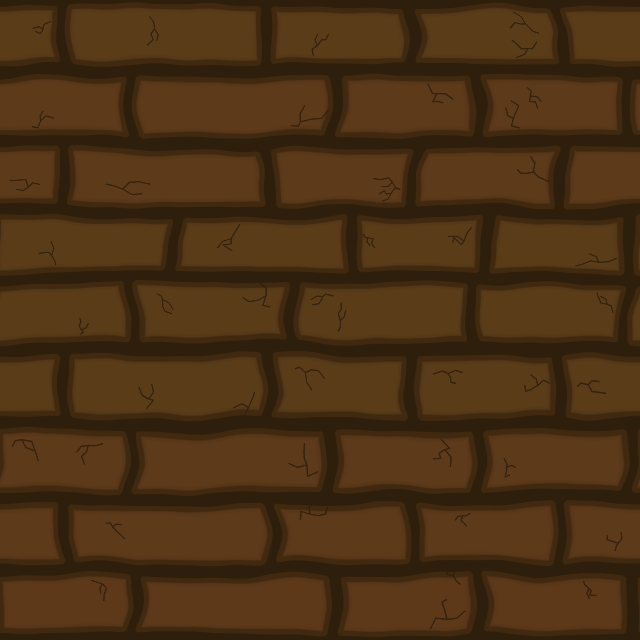
Write a three.js fragment shader that draws this texture.

```glsl
// Cartoon brick wall: wobbly brown bricks with darker rims, deep mortar and fine cracks.
#define ROWS 9.0
#define BRICKS 4
#define WIDE_BRICK 0.320
#define MORTAR vec2(0.0078, 0.0092)
#define RIM 0.0085
#define CORNER 0.006
#define WOBBLE vec2(0.022, 0.011)
#define CRACK_WIDTH 0.0018
#define BRICK_COLOR vec3(0.36, 0.23, 0.10)
#define RIM_COLOR vec3(0.25, 0.16, 0.06)
#define MORTAR_COLOR vec3(0.18, 0.12, 0.05)

varying vec2 vUv;

float hash(vec2 p) {
  vec3 q = fract(p.xyx * vec3(0.1031, 0.1030, 0.0973));
  q += dot(q, q.yzx + 33.33);
  return fract((q.x + q.y) * q.z);
}

// Value noise centred on zero that wraps after a whole number of cells.
float wrapNoise(vec2 uv, vec2 cells, float seed) {
  vec2 p = uv * cells, i = floor(p), f = fract(p);
  f = f * f * (3.0 - 2.0 * f);
  vec2 lo = mod(i, cells) + seed, hi = mod(i + 1.0, cells) + seed;
  return mix(mix(hash(lo), hash(vec2(hi.x, lo.y)), f.x),
             mix(hash(vec2(lo.x, hi.y)), hash(hi), f.x), f.y) - 0.5;
}

float roundBox(vec2 p, vec2 extent, float radius) {
  vec2 q = abs(p) - extent + radius;
  return length(max(q, 0.0)) + min(max(q.x, q.y), 0.0) - radius;
}

float segment(vec2 p, vec2 a, vec2 b) {
  vec2 pa = p - a, ba = b - a;
  return length(pa - ba * clamp(dot(pa, ba) / dot(ba, ba), 0.0, 1.0));
}

vec2 polar(float angle) { return vec2(cos(angle), sin(angle)); }

// Position of a vertical joint; the two middle rows break the regular bond.
float joint(float row, float i) {
  float odd = mod(row + step(4.0, row), 2.0);
  float x = 0.102 + 0.102 * odd + 0.012 * (hash(vec2(row, i) + 7.0) - 0.5);
  if (i > 0.5) x += WIDE_BRICK + (i - 1.0) * (1.0 - WIDE_BRICK) / 3.0;
  if (row == 3.0) x += 0.066 * exp2(-1.4 * i);
  if (row == 4.0 && i > 0.5) x -= 0.06 * exp2(2.0 - 2.0 * i);
  return x;
}

// Distance to a jagged forked crack that runs inward from one side.
float crack(vec2 p, vec2 extent, vec2 id) {
  float quarter = floor(hash(id + 1.3) * 4.0) * 1.5707963;
  vec2 inward = floor(polar(quarter) + 0.5);
  vec2 at = extent * (1.5 * (hash(id + 2.7) - 0.5) * inward.yx
                      - inward * mix(0.65, 1.0, hash(id + 3.1)));
  float heading = quarter + 1.5 * (hash(id + 4.9) - 0.5);
  float size = mix(0.009, 0.018, hash(id + 5.3));
  float d = 1.0;
  for (int i = 0; i < 5; i++) {
    vec2 key = id + 11.0 + 3.7 * float(i);
    float bend = 2.4 * (hash(key) - 0.5);
    vec2 next = at + size * mix(0.4, 1.1, hash(key + 1.9)) * polar(heading + bend);
    d = min(d, segment(p, at, next));
    if (i == 2) {
      float turn = bend > 0.0 ? -0.9 : 0.9;
      vec2 fork = at + size * 0.8 * polar(heading + turn);
      d = min(d, segment(p, at, fork));
      d = min(d, segment(p, fork, fork + size * 0.8 * polar(heading + 0.2 * turn)));
    }
    at = next;
  }
  return d;
}

void main() {
  // Wobbling wall coordinates, rows counted from the top
  vec2 wall = vec2(vUv.x, 1.0 - vUv.y);
  float squeeze = wall.y - 0.51;
  vec2 p = wall + WOBBLE * vec2(wrapNoise(wall, vec2(9.0, 18.0), 20.0),
                                wrapNoise(wall, vec2(13.0, 9.0), 60.0));
  p.y += 0.012 * exp(-50.0 * squeeze * squeeze);
  float row = mod(floor(p.y * ROWS), ROWS);

  // Brick that holds this point
  vec2 local = vec2(0.0), extent = vec2(0.1), id = vec2(0.0);
  for (int i = 0; i < BRICKS; i++) {
    float left = joint(row, float(i));
    float right = i < BRICKS - 1 ? joint(row, float(i + 1)) : joint(row, 0.0) + 1.0;
    float along = mod(p.x - left, 1.0), width = right - left;
    if (along < width) {
      local = vec2(along - 0.5 * width, (fract(p.y * ROWS) - 0.5) / ROWS);
      extent = 0.5 * vec2(width, 1.0 / ROWS) - MORTAR;
      id = vec2(float(i), row) * 17.0;
    }
  }
  float d = roundBox(local, extent, CORNER);
  d += 0.004 * wrapNoise(wall, vec2(24.0, 27.0), 110.0);

  // Mortar, rim and softly shaded face with a slight tint per row
  float tint = hash(vec2(row, 41.0)) - 0.5;
  vec3 face = BRICK_COLOR + tint * vec3(0.012, -0.014, 0.006);
  face *= 1.0 - 0.06 * smoothstep(-0.016, -0.009, d);
  float rimMask = 1.0 - smoothstep(-0.001, 0.001, d);
  float faceMask = 1.0 - smoothstep(-RIM - 0.0015, -RIM + 0.002, d);
  vec3 color = mix(MORTAR_COLOR, RIM_COLOR, rimMask);
  color = mix(color, face, faceMask);

  // One or two cracks on most bricks
  float gap = 1.0;
  if (hash(id + 0.5) < 0.88) gap = crack(local, extent - RIM, id);
  if (hash(id + 8.5) < 0.30) gap = min(gap, crack(local, extent - RIM, id + 151.0));
  float crackMask = 1.0 - smoothstep(0.0003, CRACK_WIDTH, gap);
  color = mix(color, MORTAR_COLOR, 0.85 * crackMask * rimMask);

  gl_FragColor = vec4(color, 1.0);
}
```
